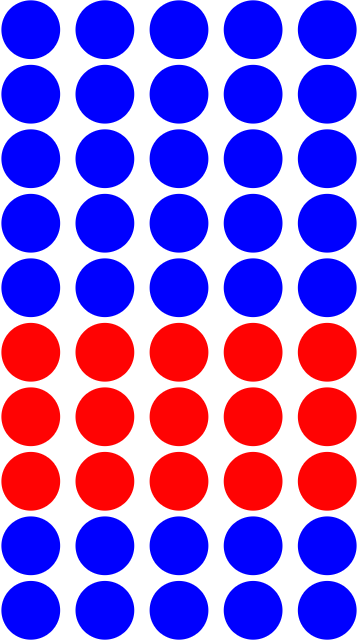
A Shadertoy shader for this pattern:

```glsl
// A white field with a 5 by 10 grid of flat discs: blue rows with a band of
// three red rows in the lower half. Each point finds its nearest grid cell,
// and a circle distance function gives the smooth disc edge.

const vec2 GRID_COUNT = vec2(5.0, 10.0);
const vec2 GRID_SPACING = vec2(0.1158, 0.1008); // in canvas heights
const float DISC_RADIUS = 0.0459;
const vec2 RED_ROWS = vec2(2.0, 4.0);           // first and last, from the bottom

const vec3 WHITE = vec3(1.0);
const vec3 BLUE = vec3(0.0, 0.0, 1.0);
const vec3 RED = vec3(1.0, 0.01, 0.01);

// Index of the nearest cell in a grid centred on the origin
vec2 nearestCell(vec2 p, vec2 spacing, vec2 count) {
    return clamp(floor(p / spacing + 0.5 * count), vec2(0.0), count - 1.0);
}

vec2 cellCentre(vec2 cell, vec2 spacing, vec2 count) {
    return (cell - 0.5 * (count - 1.0)) * spacing;
}

float circleDistance(vec2 p, float radius) {
    return length(p) - radius;
}

// Coverage of a shape, softened over one pixel
float coverage(float dist, float pixel) {
    return clamp(0.5 - dist / pixel, 0.0, 1.0);
}

vec3 rowColour(float row, vec2 redRows) {
    bool isRed = row > redRows.x - 0.5 && row < redRows.y + 0.5;
    return isRed ? RED : BLUE;
}

void mainImage(out vec4 fragColor, in vec2 fragCoord) {
    // Centred coordinates, scaled by the canvas height
    float pixel = 1.0 / iResolution.y;
    vec2 p = (fragCoord - 0.5 * iResolution.xy) * pixel;

    // Disc of the nearest cell
    vec2 cell = nearestCell(p, GRID_SPACING, GRID_COUNT);
    vec2 centre = cellCentre(cell, GRID_SPACING, GRID_COUNT);
    float disc = coverage(circleDistance(p - centre, DISC_RADIUS), pixel);

    fragColor = vec4(mix(WHITE, rowColour(cell.y, RED_ROWS), disc), 1.0);
}
```
